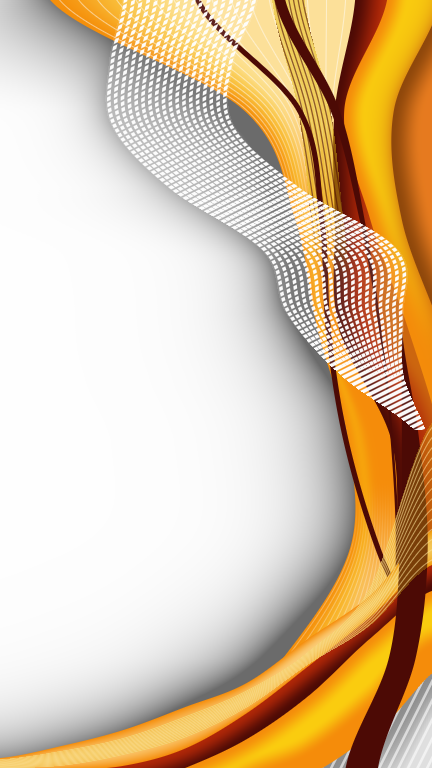
Write a WebGL 2 fragment shader that draws this background.

```glsl
#version 300 es
precision highp float;
uniform vec2 u_resolution;
out vec4 outColor;

const vec3 MAROON = vec3(.3, .04, .02);
const vec3 RED = vec3(.68, .15, .03);
const vec3 ORANGE = vec3(.96, .55, .04);
const vec3 AMBER = vec3(.8, .4, .06);
const vec3 YELLOW = vec3(.98, .8, .06);
const vec3 CREAM = vec3(.99, .88, .6);
const vec3 PAPER = vec3(.995);

// Smooth curve through eight evenly spaced knots, t in 0..1
float curve(float t, vec4 a, vec4 b) {
  float k[8] = float[8](a.x, a.y, a.z, a.w, b.x, b.y, b.z, b.w);
  float s = clamp(t, 0., 1.) * 7.;
  int i = min(int(s), 6);
  float f = s - float(i);
  float p0 = k[max(i - 1, 0)], p1 = k[i], p2 = k[i + 1], p3 = k[min(i + 2, 7)];
  return p1 + .5 * f * (p2 - p0 + f * (2. * p0 - 5. * p1 + 4. * p2 - p3
    + f * (3. * (p1 - p2) + p3 - p0)));
}

float slope(float f) {
  return max(length(vec2(dFdx(f), dFdy(f))), 1e-5);
}

// Implicit value to distance in canvas widths
float dist(float f, float px) {
  return f / slope(f) * px;
}

float fill(float d, float px) {
  return clamp(.5 + d / px, 0., 1.);
}

vec3 paint(vec3 base, vec3 ink, float d, float px) {
  return mix(base, ink, fill(d, px));
}

// Repeated strokes at every half step of the phase
float strokes(float phase, float halfWidth, float px) {
  return fill(halfWidth - abs(fract(phase) - .5) / slope(phase) * px, px);
}

float within(float k) {
  return step(0., k) * step(k, 1.);
}

// Soft falloff outside an edge
float glow(float d, float size) {
  return exp(-max(-d, 0.) / size);
}

void main() {
  float px = 1. / u_resolution.x;
  vec2 uv = gl_FragCoord.xy / u_resolution;
  vec2 p = vec2(uv.x, uv.y * 1.7778);
  float y = uv.y;

  // Outlines of the column and the lower sweep
  float left = curve(y, vec4(.42, .655, .81, .805), vec4(.735, .683, .563, .116));
  float core = curve(y, vec4(.97, .93, .92, .905), vec4(.785, .775, .775, .822));
  float top = curve(p.x, vec4(.023, .051, .088, .141), vec4(.197, .3, .4, .55));
  float column = dist(p.x - left, px);
  float sweep = dist(top - p.y, px);

  // Dotted veil coordinates
  float v = (y - .429) / .571;
  float veilL = curve(v, vec4(.975, .79, .662, .606), vec4(.39, .257, .252, .282));
  float veilR = curve(v, vec4(.99, .935, .935, .924), vec4(.695, .542, .542, .597));
  float veil = (p.x - veilL) / max(veilR - veilL, .004);
  float veilEdge = dist(p.x - veilL, px);

  // Paper with soft shadows
  float veilSpan = smoothstep(.02, .2, v) * (1. - smoothstep(.72, 1., v));
  float shade = .52 * glow(column, .085) + .42 * glow(sweep, .065)
    + .26 * veilSpan * glow(veilEdge, .045);
  vec3 col = PAPER * (1. - min(shade, .58));

  // Column: orange rim, cream folds above and below
  float across = (p.x - left) / max(core - left, .02);
  float folds = smoothstep(.62, .9, y) + .6 * (1. - smoothstep(.22, .38, y));
  vec3 rim = mix(ORANGE, CREAM, folds * smoothstep(0., .45, across));
  rim = mix(rim, YELLOW, .35 * exp(-pow(abs(across - .25) * 6., 2.)));
  rim = mix(rim, PAPER, .5 * folds * strokes(across * 16., .0012, px));
  col = paint(col, rim, column, px);

  // Red heart and the golden loop at the right
  float heart = dist(p.x - core, px);
  vec3 ink = mix(MAROON, RED, smoothstep(0., .07, heart));
  ink = mix(ink, AMBER, smoothstep(.05, .13, heart));
  col = paint(col, ink, heart, px);
  float loopX = curve(y, vec4(1.12, 1.09, 1.05, 1.02), vec4(.945, .857, .797, .896));
  float gold = dist(p.x - loopX, px);
  ink = mix(ORANGE, YELLOW, smoothstep(0., .05, gold) * smoothstep(.5, .75, y));
  col = paint(col, ink, gold, px);
  float innerX = curve(y, vec4(1.2, 1.18, 1.15, 1.1), vec4(1.02, .93, .912, 1.02));
  float inner = dist(p.x - innerX, px);
  col = mix(col, AMBER, .6 * glow(inner, .02));
  ink = mix(AMBER * .7, vec3(.9, .48, .12), smoothstep(0., .07, inner));
  col = paint(col, ink, inner, px);

  // Fine amber mesh in the upper fold
  float mesh = (p.x - curve(y, vec4(.8), vec4(.75, .72, .69, .63))) / .075;
  float meshMask = within(mesh) * smoothstep(.62, .74, y);
  col = mix(col, YELLOW * .9, .45 * meshMask);
  col = mix(col, MAROON, .6 * meshMask * strokes(mesh * 7. + p.y * 5., .0015, px));

  // Long dark strands
  float thinX = curve(y, vec4(1.02, .984, .875, .8), vec4(.76, .745, .692, .458));
  float wideX = curve(y, vec4(.81, .903, .919, .907), vec4(.88, .838, .775, .648));
  float wide = mix(.003, .012, smoothstep(.55, 1., y));
  col = paint(col, MAROON, .006 - abs(dist(p.x - thinX, px)), px);
  col = paint(col, MAROON, wide - abs(dist(p.x - wideX, px)), px);

  // Lower sweep, from the top fold downwards
  float redTop = curve(p.x, vec4(-.01, -.005, .005, .045), vec4(.127, .236, .35, .47));
  float goldTop = curve(p.x, vec4(-.1, -.08, -.05, 0), vec4(.067, .167, .3, .41));
  float goldEnd = curve(p.x, vec4(-.3, -.25, -.2, -.13), vec4(-.03, .03, .14, .28));
  float fold = clamp((top - p.y) / max(top - redTop, .01), 0., 1.);
  col = paint(col, mix(ORANGE, CREAM, .75 * sin(3.14 * fold)), sweep, px);
  float redBand = dist(redTop - p.y, px);
  col = paint(col, mix(RED, MAROON, smoothstep(0., .05, redBand)), redBand, px);
  float goldBand = dist(goldTop - p.y, px);
  col = paint(col, mix(ORANGE, YELLOW, smoothstep(0., .05, goldBand)), goldBand, px);
  float under = dist(goldEnd - p.y, px);
  col = mix(col, ORANGE, smoothstep(-.05, 0., under));
  under -= .025 + .03 * p.x * p.x;
  ink = PAPER * mix(.55, .88, smoothstep(0., .12, under));
  ink = mix(ink, PAPER, .6 * strokes((p.x - .5 * p.y) * 45., .003, px));
  col = paint(col, ink, under, px);

  // Maroon ribbon crossing the sweep
  float ribbonL = curve(y, vec4(.8, .9, .926, .93), vec4(.93, .94, .94, .94));
  float ribbonR = curve(y, vec4(.875, .962, .99, .97), vec4(.93, .92, .92, .92));
  col = paint(col, MAROON, min(dist(p.x - ribbonL, px), dist(ribbonR - p.x, px)), px);

  // Golden thread fan
  float fanTop = curve(p.x, vec4(.02, .04, .07, .12), vec4(.18, .27, .42, .8));
  float fanEnd = curve(p.x, vec4(0, .005, .03, .07), vec4(.14, .24, .33, .47));
  float fan = (fanTop - p.y) / (fanTop - fanEnd);
  col = mix(col, YELLOW * .9, .3 * within(fan));
  col = mix(col, CREAM, .6 * within(fan) * strokes(fan * 14., .0012, px));

  // Dotted veil
  float beads = strokes((p.y - .5 * p.x) * 72., .0042, px);
  float threads = strokes(veil * 18., .0042, px);
  col = mix(col, PAPER, within(veil) * step(.02, v) * (.1 + .88 * beads * threads));

  outColor = vec4(col, 1);
}
```
